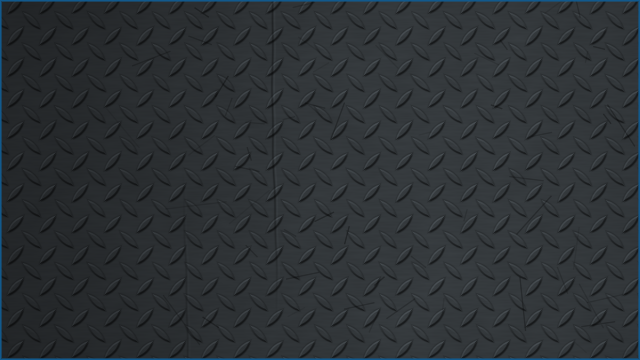
A WebGL 2 fragment shader for this texture:

```glsl
#version 300 es
precision highp float;
// Dark steel tread plate: two interleaved grids of raised, pointed lugs that lean
// opposite ways, lit as a relief. Brushed grain, scratches and gouges wear the metal,
// a broad light falls off to the left, and a thin blue frame surrounds the plate.

#define PITCH vec2(0.0900, 0.0870)    // lug spacing, in canvas heights
#define ORIGIN vec2(0.8080, 0.8565)   // centre of one falling lug
#define LUG_HALF vec2(0.0315, 0.0082) // half length and half width
#define FRAME_WIDTH 0.0043
#define SCRATCHES 56
#define RELIEF 1.05
#define STEEL_DARK vec3(0.137, 0.148, 0.157)
#define STEEL_LIGHT vec3(0.212, 0.231, 0.244)
#define FRAME_BLUE vec3(0.07, 0.35, 0.55)

uniform vec2 u_resolution;
out vec4 outColor;

float hash(vec2 p) {
    vec3 q = fract(vec3(p.xyx) * 0.1031);
    q += dot(q, q.yzx + 33.33);
    return fract((q.x + q.y) * q.z);
}

// Distance to the nearest feature point of a jittered grid
float cellular(vec2 p) {
    vec2 cell = floor(p);
    float nearest = 2.0;
    for (int y = -1; y <= 1; y++)
        for (int x = -1; x <= 1; x++) {
            vec2 c = cell + vec2(x, y);
            vec2 point = c + vec2(hash(c), hash(c + 47.0));
            nearest = min(nearest, length(p - point));
        }
    return nearest;
}

// Pointed lens whose long axis is x
float lensDistance(vec2 p, vec2 halfSize) {
    float radius = dot(halfSize, halfSize) / (2.0 * halfSize.y);
    return length(vec2(p.x, abs(p.y) + radius - halfSize.y)) - radius;
}

// One repeating grid of lugs at the given lean, slightly varied per lug
float lugGrid(vec2 p, float angle, float seed) {
    vec2 g = p / PITCH + 0.5;
    vec2 id = floor(g);
    vec2 local = (g - id - 0.5) * PITCH;
    float vary = hash(id + seed) - 0.5;
    float a = angle + 0.07 * vary;
    local = mat2(cos(a), -sin(a), sin(a), cos(a)) * local;
    return lensDistance(local, LUG_HALF * (1.0 + 0.08 * vary));
}

float lugDistance(vec2 p) {
    vec2 q = p - ORIGIN;
    return min(lugGrid(q, -0.76, 90.0), lugGrid(q - 0.5 * PITCH, 0.82, 140.0));
}

float plateHeight(vec2 p) {
    return smoothstep(0.0022, -0.0042, lugDistance(p));
}

float segmentDistance(vec2 p, vec2 a, vec2 along) {
    float t = clamp(dot(p - a, along) / dot(along, along), 0.0, 1.0);
    return length(p - a - along * t);
}

// Randomly placed fine scratches, each with its own depth
float scratchDepth(vec2 p, float aspect, float pixel) {
    float depth = 0.0;
    for (int i = 0; i < SCRATCHES; i++) {
        vec2 k = vec2(float(i) + 1.0, 17.0);
        vec2 start = vec2(mix(0.2, 1.0, hash(k)) * aspect, hash(k + 31.0));
        float a = 6.283 * hash(k + 63.0);
        float span = mix(0.03, 0.17, pow(hash(k + 95.0), 2.0));
        float d = segmentDistance(p, start, span * vec2(cos(a), sin(a)));
        float line = 1.0 - smoothstep(0.0003, 0.0008 + pixel, d);
        depth = max(depth, line * mix(0.08, 0.32, hash(k + 127.0)));
    }
    return depth;
}

void main() {
    vec2 p = gl_FragCoord.xy / u_resolution.y;
    float aspect = u_resolution.x / u_resolution.y;
    float pixel = 1.0 / u_resolution.y;

    // Broad light, strongest right of centre
    float u = p.x / aspect;
    float light = smoothstep(-0.12, 0.68, u) - 0.22 * smoothstep(0.75, 1.05, u);
    light -= 0.12 * pow(abs(2.0 * p.y - 1.0), 3.0);
    vec3 color = mix(STEEL_DARK, STEEL_LIGHT, light);

    // Horizontal brushing and soft worn patches
    float grain = cellular(p * vec2(16.0, 125.0)) - 0.5;
    float patches = cellular(p * 5.0 + 0.3 * sin(p.yx * 19.0)) - 0.5;
    color *= 1.0 + 0.07 * grain + 0.06 * patches;

    // Scratches and long vertical gouges with a bright lip
    color *= 1.0 - scratchDepth(p, aspect, pixel);
    for (int i = 0; i < 2; i++) {
        float k = float(i);
        float wobble = 0.003 * sin(p.y * 7.0 + k) + 0.001 * sin(p.y * 31.0);
        float d = p.x - 0.762 + 0.25 * k - wobble + 0.012 * (p.y - 0.5);
        float reach = mix(smoothstep(0.05, 0.5, p.y), smoothstep(0.6, 0.2, p.y) * 0.5, k);
        float groove = exp(-pow(d / 0.0028, 2.0));
        float lip = exp(-pow((d - 0.006) / 0.0025, 2.0));
        color *= 1.0 + reach * (0.12 * lip - 0.30 * groove);
    }

    // Raised lugs: lit upper-left slopes, shaded lower ones, dark contact line
    vec2 e = vec2(0.0016, 0.0);
    float h = plateHeight(p);
    vec2 slope = vec2(plateHeight(p + e.xy), plateHeight(p + e.yx)) - h;
    float lit = dot(slope, vec2(0.45, -0.89));
    float contact = exp(-pow((lugDistance(p) - 0.0015) / 0.0024, 2.0));
    float shadow = plateHeight(p + vec2(-0.002, 0.005)) * (1.0 - h);
    color *= (1.0 + RELIEF * lit) * (1.0 - 0.17 * contact) * (1.0 - 0.30 * shadow);

    // Thin frame along the canvas edge
    vec2 inset = min(p, vec2(aspect, 1.0) - p);
    float edge = min(inset.x, inset.y) - FRAME_WIDTH;
    color = mix(FRAME_BLUE, color, smoothstep(-0.5 * pixel, 0.5 * pixel, edge));
    outColor = vec4(color, 1.0);
}
```
